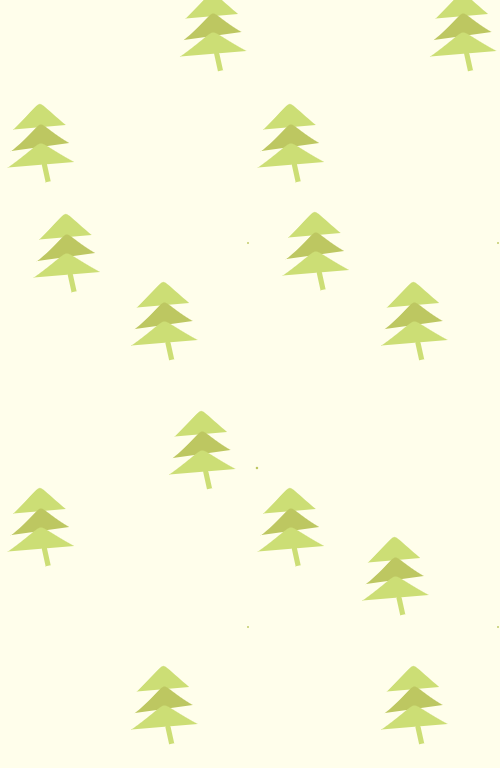
Give the GLSL for this pattern, as a Shadertoy shader.

```glsl
// Sparse flat fir trees with leaning trunks, scattered in a 2 by 2 repeat on cream.

// Coverage of a signed distance, smoothed over one pixel.
float fill(float d, float pixel) {
    return clamp(0.5 - d / pixel, 0.0, 1.0);
}

// Branch tier: rounded peak, flared sides, tilted straight base (y points down).
float tier(vec2 p, vec2 apex, vec2 left, vec2 right, float flare) {
    vec2 tip = p.x < apex.x ? left : right;
    float t = (p.x - apex.x) / (tip.x - apex.x);
    t = (sqrt(t * t + 0.01) - 0.1) / (sqrt(1.01) - 0.1);
    // The flare ends at the tip; the roof runs on straight below the base
    float drop = t + flare * t * max(1.0 - t, 0.0);
    float roof = mix(apex.y, tip.y, drop);
    float base = mix(left.y, right.y, (p.x - left.x) / (right.x - left.x));
    return max((roof - p.y) * 0.78, p.y - base);
}

// Slanted trunk with square ends.
float trunk(vec2 p) {
    vec2 axis = normalize(vec2(0.043, 0.195));
    vec2 q = p - vec2(0.062, 0.68);
    vec2 d = abs(vec2(dot(q, vec2(axis.y, -axis.x)), dot(q, axis)));
    return max(d.x - 0.026, d.y - 0.10);
}

// Peak of each tree inside a cell: two are fixed, two vary between repeats.
vec2 treePeak(int slot, vec2 cell) {
    if (slot == 0) return vec2(0.40, 1.04);
    if (slot == 1) return vec2(1.64, 2.82);
    bool upper = cell.y < 0.5;
    if (slot == 2) {
        return upper ? vec2(2.13, -0.07)
                     : mix(vec2(2.02, 0.27), vec2(1.45, 1.53), cell.x);
    }
    return upper ? vec2(0.66, 2.14) - cell.x * vec2(0.01, 0.02) : vec2(-9.0);
}

vec3 drawTree(vec3 color, vec2 p, float pixel) {
    vec3 lime = vec3(0.80, 0.87, 0.46);
    vec3 olive = vec3(0.74, 0.78, 0.38);
    float top = tier(p, vec2(0.0), vec2(-0.265, 0.255), vec2(0.26, 0.21), 0.06);
    float middle = tier(p, vec2(0.01, 0.205), vec2(-0.285, 0.47), vec2(0.295, 0.39), 0.2);
    float bottom = tier(p, vec2(0.01, 0.395), vec2(-0.32, 0.635), vec2(0.345, 0.58), 0.12);
    color = mix(color, lime, fill(top, pixel));
    color = mix(color, olive, fill(middle, pixel));
    return mix(color, lime, fill(min(bottom, trunk(p)), pixel));
}

void mainImage(out vec4 fragColor, in vec2 fragCoord) {
    // Two cells across and two down, counted from the top left
    vec2 uv = fragCoord / iResolution.xy;
    vec2 grid = vec2(uv.x * 5.02 / 2.51, 2.0 - uv.y * 2.0);
    vec2 cell = floor(grid);
    vec2 p = fract(grid) * vec2(2.51, 3.84);
    float pixel = 7.68 / iResolution.y;

    vec3 color = vec3(1.0, 0.995, 0.92);
    for (int slot = 0; slot < 4; slot++) {
        color = drawTree(color, p - treePeak(slot, cell), pixel);
    }

    // Tiny specks: one in every cell, one extra at the lower right
    float speck = length(p - vec2(2.49, 2.43)) - 0.009;
    if (cell.x + cell.y > 1.5) {
        speck = min(speck, length(p - vec2(0.07, 0.84)) - 0.012);
    }
    color = mix(color, vec3(0.74, 0.78, 0.38), fill(speck, pixel));

    fragColor = vec4(color, 1.0);
}
```
